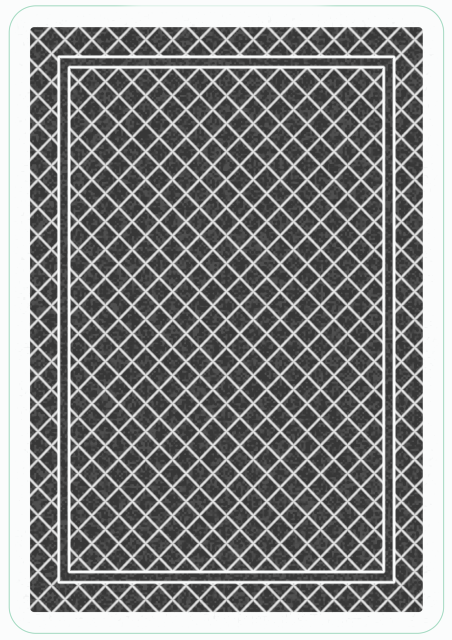
Give the GLSL for this pattern, as a Shadertoy shader.

```glsl
// Playing card back: white diagonal lattice on charcoal with a double-ruled frame.

const float CARD_UNITS = 766.0;             // canvas height in design units
const vec2 CELL = vec2(32.2, 33.5);         // lattice diamond width and height
const vec2 CARD_HALF = vec2(260.0, 375.5);
const vec2 PANEL_HALF = vec2(235.0, 350.0);
const vec2 OUTER_RULE = vec2(200.7, 314.5);
const vec2 INNER_RULE = vec2(188.3, 302.0);

const vec3 PAPER = vec3(0.985, 0.99, 0.99);
const vec3 INK_DARK = vec3(0.215);
const vec3 INK_LIGHT = vec3(0.315);
const vec3 LATTICE = vec3(0.90);
const vec3 EDGE_GREEN = vec3(0.66, 0.86, 0.77);

float hash(vec2 p) {
    vec3 q = fract(vec3(p.xyx) * 0.1031);
    q += dot(q, q.yzx + 33.33);
    return fract((q.x + q.y) * q.z);
}

float valueNoise(vec2 p) {
    vec2 i = floor(p);
    vec2 f = fract(p);
    f = f * f * (3.0 - 2.0 * f);
    float low = mix(hash(i), hash(i + vec2(1, 0)), f.x);
    float high = mix(hash(i + vec2(0, 1)), hash(i + vec2(1, 1)), f.x);
    return mix(low, high, f.y);
}

float roundedBox(vec2 p, vec2 halfSize, float radius) {
    vec2 d = abs(p) - halfSize + radius;
    return length(max(d, 0.0)) + min(max(d.x, d.y), 0.0) - radius;
}

// Distance to the nearest line of two crossing diagonal families
float latticeDistance(vec2 p, vec2 cell) {
    vec2 q = p / cell;
    vec2 families = vec2(q.x + q.y, q.x - q.y);
    vec2 d = abs(fract(families + 0.5) - 0.5) / length(1.0 / cell);
    return min(d.x, d.y);
}

// Coverage of a shape whose signed distance is negative inside
float fill(float d, float soft) {
    return 1.0 - smoothstep(-soft, soft, d);
}

float stroke(float d, float width, float soft) {
    return fill(abs(d) - 0.5 * width, soft);
}

void mainImage(out vec4 fragColor, in vec2 fragCoord) {
    float pixel = CARD_UNITS / iResolution.y;
    vec2 p = (fragCoord - 0.5 * iResolution.xy) * pixel - vec2(0.5, 0.5);
    float soft = max(1.3, 0.8 * pixel);

    float card = roundedBox(p, CARD_HALF, 32.0);
    float panel = roundedBox(p, PANEL_HALF, 5.0);
    float outerRule = roundedBox(p, OUTER_RULE, 1.0);
    float innerRule = roundedBox(p, INNER_RULE, 1.0);

    // Paper with faint specks around the panel
    float speck = smoothstep(0.78, 1.0, valueNoise(p / 2.4 + 400.0));
    float nearPanel = 1.0 - smoothstep(4.0, 24.0, panel);
    vec3 color = PAPER - 0.035 * speck * nearPanel;

    // Thin card outline, paler along the middle of the top edge
    float topGap = step(300.0, p.y) * (1.0 - smoothstep(100.0, 135.0, abs(p.x)));
    float outline = stroke(card, 1.3, 0.6 * pixel);
    color = mix(color, EDGE_GREEN, outline * (1.0 - 0.6 * topGap));

    // Charcoal ink with fine grain
    float grain = valueNoise(p / 2.6 + 900.0);
    vec3 ink = mix(INK_DARK, INK_LIGHT, smoothstep(0.3, 0.85, grain));

    // Lattice everywhere except the solid band between the rules
    float band = fill(max(outerRule, -innerRule), soft);
    float lattice = stroke(latticeDistance(p, CELL), 3.0, soft);
    lattice *= (1.0 - band) * mix(0.92, 1.0, grain);
    ink = mix(ink, LATTICE, lattice);

    // Double-ruled frame
    float rules = max(stroke(outerRule, 3.4, soft), stroke(innerRule, 3.4, soft));
    ink = mix(ink, PAPER, rules);

    color = mix(color, ink, fill(panel, 0.7 * pixel));
    fragColor = vec4(color, 1.0);
}
```
